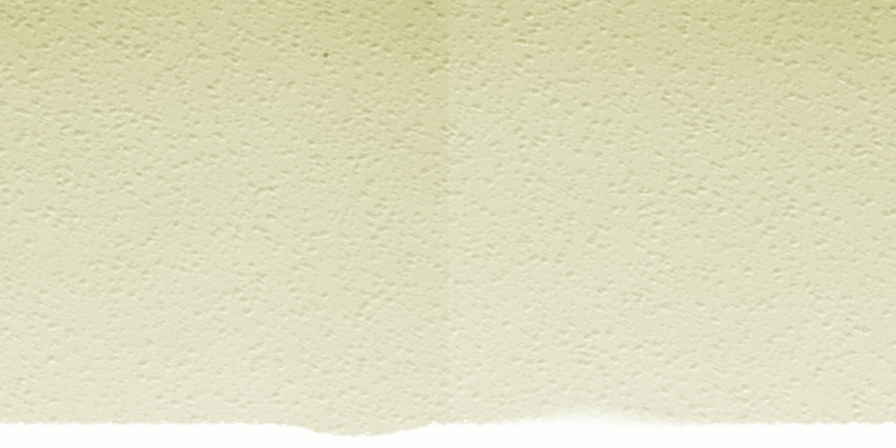
A Shadertoy shader for this texture:

```glsl
// A pale olive stucco wall in two panels that meet at a central seam.
// Broad gradients set the shade, sparse cellular pits lit from above make
// the plaster, and a layered-sine edge cuts to white along the bottom.

vec2 hash2(vec2 p) {
    vec3 q = fract(vec3(p.xyx) * vec3(0.1031, 0.1030, 0.0973));
    q += dot(q, q.yzx + 33.33);
    return fract((q.xx + q.yz) * q.zy);
}

// Scattered flat pits, at most one per cell; most are shallow, few are deep
float pits(vec2 p) {
    vec2 cell = floor(p);
    float depth = 0.0;
    for (int j = -1; j <= 1; j++) {
        for (int i = -1; i <= 1; i++) {
            vec2 id = cell + vec2(i, j);
            vec2 rnd = hash2(id);
            vec2 kind = hash2(id + 71.0);
            vec2 d = p - id - rnd;
            d.y += (kind.y - 0.3) * 0.6 * d.x;
            float radius = 0.18 + 0.32 * kind.x;
            float dist = length(d * vec2(0.75, 1.2));
            depth = max(depth, kind.x * kind.x * smoothstep(radius, 0.3 * radius, dist));
        }
    }
    return depth;
}

// Uneven trowel marks from layered sines
float mottling(vec2 p) {
    float sum = 0.0;
    float amp = 0.5;
    for (int i = 0; i < 4; i++) {
        sum += amp * sin(p.x + 1.7 * sin(p.y * 0.8)) * sin(p.y * 1.3 + sin(p.x));
        p = mat2(1.5, 1.1, -1.1, 1.5) * p + 2.3;
        amp *= 0.65;
    }
    return sum;
}

float relief(vec2 p) {
    return pits(p * 47.0) + 0.6 * pits(p * 76.0 + 19.0);
}

// Height of the ragged white border along the bottom
float borderHeight(float x) {
    float dip = smoothstep(0.30, 0.39, x) * (1.0 - smoothstep(0.41, 0.50, x));
    float swell = exp(-pow((x - 0.65) / 0.065, 2.0));
    float rough = sin(x * 173.0) + 0.7 * sin(x * 311.0 + 1.0) + 0.5 * sin(x * 619.0);
    return 0.056 - 0.027 * dip + 0.020 * swell + 0.0012 * rough;
}

void mainImage(out vec4 fragColor, in vec2 fragCoord) {
    vec2 uv = fragCoord / iResolution.xy;
    vec2 p = fragCoord / iResolution.y;
    float pixel = 1.0 / iResolution.y;

    // Panel shading: darker at the top, by the seam and at the outer sides
    float rightPanel = smoothstep(0.5 - pixel, 0.5 + pixel, uv.x);
    float leftShade = (0.03 + 0.13 * uv.y) * smoothstep(0.25, 0.5, uv.x)
                    + 0.07 * (1.0 - smoothstep(0.0, 0.3, uv.x)) * uv.y;
    float rightShade = -0.02 + 0.15 * smoothstep(0.6, 1.0, uv.x) * uv.y;
    float shade = 0.06 + 0.60 * uv.y + 0.14 * smoothstep(0.75, 1.0, uv.y);
    shade += mix(leftShade, rightShade, rightPanel);
    shade += 0.04 * mottling(p * vec2(7.0, 11.0));

    vec3 color = mix(vec3(0.918, 0.918, 0.842), vec3(0.792, 0.778, 0.580), shade);

    // Pits: a dark hollow with a thin lit rim on its lower side
    float hollow = relief(p);
    float rim = relief(p + vec2(-0.003, 0.007));
    float strength = mix(0.055, 0.105, uv.y);
    color += strength * (0.65 * rim - hollow) * vec3(0.9, 0.92, 1.25);
    color += 0.012 * vec3(0.9, 0.92, 1.1) * uv.y;

    // Fine grain between the pits
    float grain = pits(p * 118.0 + 7.0) - pits(p * 118.0 + vec2(6.7, 7.5));
    color -= 0.024 * grain * vec3(0.85, 0.87, 1.2);

    // One deep pit in the left panel
    float pit = length(p - vec2(0.727, 0.877));
    color = mix(color, vec3(0.56, 0.53, 0.27), 0.75 * smoothstep(0.008, 0.002, pit));

    // White border, softer where it swells on the right
    float swellBlur = exp(-pow((uv.x - 0.67) / 0.09, 2.0));
    float softness = 0.003 + 0.024 * swellBlur + pixel;
    float edge = borderHeight(uv.x) + 0.008 * (pits(p * 70.0) - 0.2);
    float wall = smoothstep(edge - softness, edge + softness, uv.y);
    color = mix(vec3(0.995, 0.995, 0.988), color, wall);

    fragColor = vec4(clamp(color, 0.0, 1.0), 1.0);
}
```
